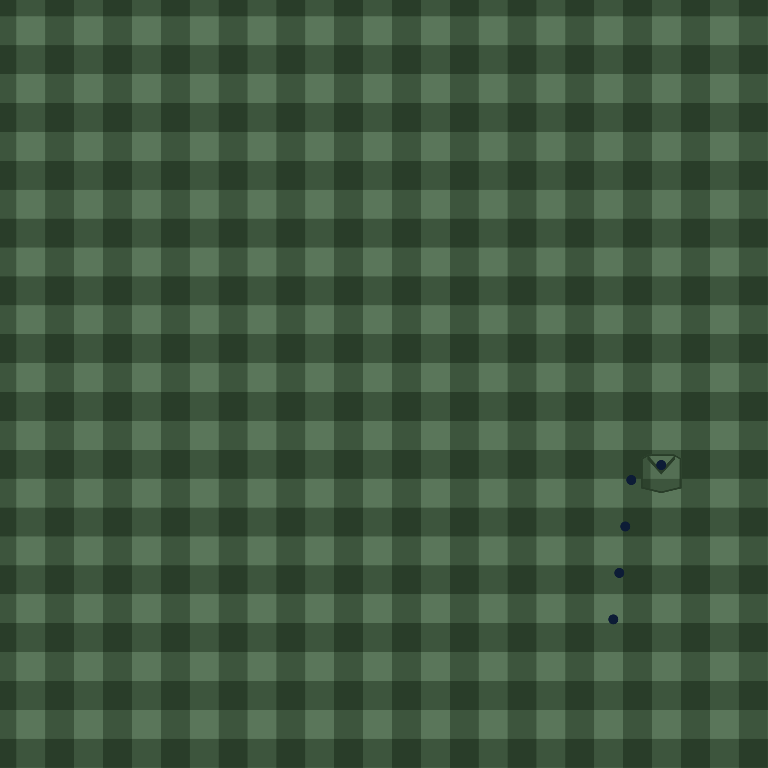
A Shadertoy shader for this pattern:

```glsl
const vec3 DARK = vec3(0.16, 0.24, 0.16);
const vec3 MID = vec3(0.24, 0.335, 0.24);
const vec3 LIGHT = vec3(0.352, 0.462, 0.352);
const vec3 NAVY = vec3(0.05, 0.11, 0.21);
const float PERIOD = 0.075244;

// Crisp antialiased coverage of a signed distance in canvas units
float cover(float d) {
    return clamp(0.5 - 1.8 * d * iResolution.y, 0.0, 1.0);
}

// Two crossing sets of half-width bands; p is measured from the top left
vec3 gingham(vec2 p) {
    vec2 band = (abs(fract((p - 0.02133) / PERIOD + 0.25) - 0.5) - 0.25) * PERIOD;
    float layers = cover(band.x) + cover(band.y);
    return layers < 1.0 ? mix(DARK, MID, layers) : mix(MID, LIGHT, layers - 1.0);
}

// Patch with slanted top corners and a shallow pointed hem
float pocketDistance(vec2 p) {
    float x = abs(p.x);
    float hem = p.y + 0.24 * x - 0.0262;
    float shoulder = -p.y + 0.6 * x - 0.0347;
    return max(max(x - 0.0265, -p.y - 0.0245), max(hem, shoulder));
}

void mainImage(out vec4 fragColor, in vec2 fragCoord) {
    vec2 p = fragCoord / iResolution.y;
    p.y = 1.0 - p.y;
    vec3 color = gingham(p);

    // Pocket cut from offset cloth, with a dark seam
    vec2 q = p - vec2(0.861, 0.616);
    float pocket = pocketDistance(q);
    vec3 cloth = mix(gingham(p + vec2(0.002, 0.0376)), MID, 0.2);
    color = mix(color, cloth, cover(pocket));
    color = mix(color, DARK, cover(abs(pocket + 0.0012) - 0.0012));

    // V-shaped flap edge
    float flap = abs(q.y + 1.1 * abs(q.x) + 0.001) * 0.67 - 0.002;
    color = mix(color, DARK, cover(max(flap, abs(q.x) - 0.018)) * cover(pocket));

    // Flap button and the slanted row beside the pocket
    float buttons = length(q - vec2(0.0, -0.0105)) - 0.0065;
    for (int i = 0; i < 4; i++) {
        vec2 center = vec2(0.822, 0.625) + float(i) * vec2(-0.0078, 0.0605);
        buttons = min(buttons, length(p - center) - 0.0065);
    }
    color = mix(color, NAVY, cover(buttons));

    fragColor = vec4(color, 1.0);
}
```
